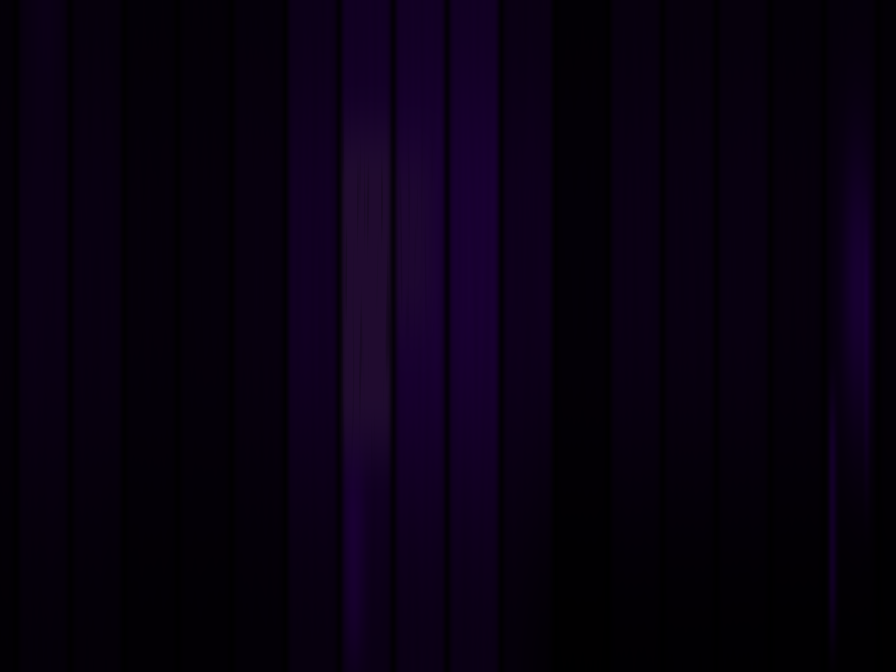
Write a Shadertoy shader that draws this background.

```glsl
float hash(vec2 cell) {
    return fract(sin(dot(cell, vec2(127.1, 311.7))) * 43758.5);
}

vec2 gradientAt(vec2 cell) {
    float angle = 6.2832 * hash(cell);
    return vec2(cos(angle), sin(angle));
}

float gradientNoise(vec2 p) {
    vec2 cell = floor(p), f = fract(p);
    vec2 w = f * f * f * (f * (f * 6.0 - 15.0) + 10.0);
    float a = dot(gradientAt(cell), f);
    float b = dot(gradientAt(cell + vec2(1, 0)), f - vec2(1, 0));
    float c = dot(gradientAt(cell + vec2(0, 1)), f - vec2(0, 1));
    float d = dot(gradientAt(cell + vec2(1, 1)), f - vec2(1, 1));
    return mix(mix(a, b, w.x), mix(c, d, w.x), w.y);
}

float bell(float x, float center, float width) {
    float t = (x - center) / width;
    return exp(-t * t);
}

// Soft-ended vertical band
float span(float y, float low, float high, float fade) {
    return smoothstep(low - fade, low + fade, y) * (1.0 - smoothstep(high - fade, high + fade, y));
}

// Strength of the violet on each panel, from left to right
const float panelLevel[18] = float[18](
    0.040, 0.078, 0.066, 0.037, 0.038, 0.056, 0.130, 0.185, 0.195,
    0.190, 0.105, 0.026, 0.076, 0.066, 0.064, 0.045, 0.055, 0.030);

void mainImage(out vec4 fragColor, in vec2 fragCoord) {
    vec2 uv = fragCoord / iResolution.xy;
    float position = (uv.x - 0.0182) / 0.0601;
    float panel = floor(position);
    float across = position - panel;
    float level = panelLevel[int(clamp(panel + 1.0, 0.0, 17.0))];

    // Vertical falloff, deeper on the right half
    float rightSide = smoothstep(0.55, 0.63, uv.x);
    float floorLight = mix(0.42, 0.15, rightSide);
    level *= mix(floorLight, 1.0, smoothstep(0.0, 0.58, uv.y));
    level *= 1.0 - 0.28 * smoothstep(0.68, 1.0, uv.y);
    level += 0.03 * bell(uv.x, 0.05, 0.02) * smoothstep(0.75, 1.0, uv.y);

    // Fine vertical grain
    float grain = gradientNoise(vec2(uv.x * 190.0, uv.y * 3.0));
    level *= 1.0 + 0.10 * grain;
    vec3 color = level * vec3(0.5, 0.01, 1.0);

    // Pale sheen on the two central panels
    float sheen = 0.0;
    if (panel == 6.0) sheen = span(uv.y, 0.34, 0.80, 0.08);
    if (panel == 7.0) sheen = 0.6 * span(uv.y, 0.52, 0.77, 0.08) * (1.0 - smoothstep(0.4, 1.0, across));
    float scratches = smoothstep(0.1, 0.5, gradientNoise(vec2(uv.x * 260.0, uv.y * 5.0)));
    color = mix(color, vec3(0.125, 0.045, 0.185) * (1.0 - 0.25 * scratches), sheen);

    // Light left at the foot of the bright panel
    float foot = bell(uv.x, 0.395, 0.012) * span(uv.y, 0.02, 0.30, 0.10);
    color += vec3(0.045, 0.0, 0.09) * foot;

    // Glow and narrow streaks near the right edge
    float glow = bell(uv.x, 0.957, 0.016) * bell(uv.y, 0.57, 0.21);
    glow += 0.9 * bell(uv.x, 0.929, 0.0045) * span(uv.y, 0.06, 0.40, 0.09);
    glow += 0.5 * bell(uv.x, 0.967, 0.003) * span(uv.y, 0.28, 0.66, 0.12);
    glow *= step(15.0, panel) * step(panel, 15.0);
    color += vec3(0.065, 0.0, 0.14) * glow;

    // Dark seams between panels
    float seamDistance = min(across, 1.0 - across) * 0.0601;
    color *= 1.0 - 0.8 * bell(seamDistance, 0.0, 0.0042);
    fragColor = vec4(color, 1.0);
}
```
